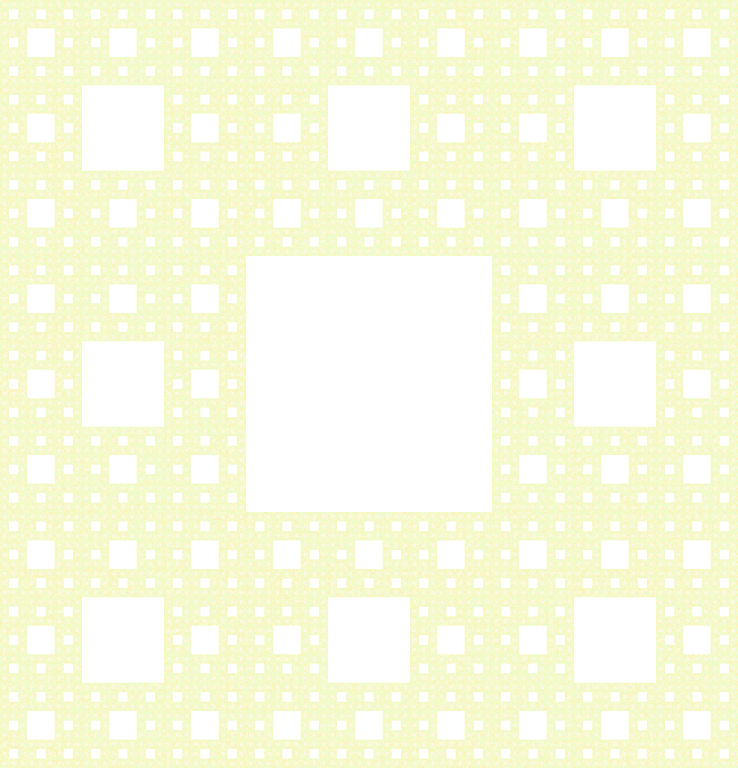
Write a Shadertoy shader that draws this pattern.

```glsl
// A square-hole carpet fractal stretched over the whole canvas: every tile is
// split in three by three and loses its middle, down to a fine speckled weave.
// Grain comes from a cell hash, tinted along rows and columns by layered sines.

float hash(vec2 cell) {
    vec3 q = fract(cell.xyx * vec3(0.1031, 0.1030, 0.0973));
    q += dot(q, q.yzx + 33.33);
    return fract((q.x + q.y) * q.z);
}

// Faint thread-like bands along one axis
float threads(float x) {
    return sin(x * 23.0) + sin(x * 81.0 + 1.3) + sin(x * 729.0 + 2.1);
}

// Antialiased coverage of the middle ninth of each tile
float middleHole(vec2 uv, float tiles) {
    vec2 fromCentre = abs(fract(uv * tiles) - 0.5);
    vec2 tilePixels = iResolution.xy / tiles;
    vec2 cover = clamp((1.0 / 6.0 - fromCentre) * tilePixels + 0.5, 0.0, 1.0);
    return cover.x * cover.y;
}

// Speckle from mint through lemon to apricot
vec3 weave(vec2 uv) {
    float tone = hash(floor(uv * 486.0));
    tone += 0.035 * (threads(uv.x) + threads(uv.y + 0.37));
    vec3 colour = vec3(0.93, 0.99, 0.80);
    colour = mix(colour, vec3(0.96, 0.98, 0.77), step(0.23, tone));
    colour = mix(colour, vec3(0.97, 0.98, 0.82), step(0.50, tone));
    return mix(colour, vec3(0.98, 0.96, 0.75), step(0.82, tone));
}

void mainImage(out vec4 fragColor, in vec2 fragCoord) {
    vec2 uv = fragCoord / iResolution.xy;
    vec3 colour = weave(uv);

    // Smallest holes read as pale cream dots
    colour = mix(colour, vec3(0.99, 0.97, 0.89), middleHole(uv, 81.0));

    // Four levels of clear white holes
    float tiles = 1.0;
    for (int level = 0; level < 4; level++) {
        colour = mix(colour, vec3(1.0), middleHole(uv, tiles));
        tiles *= 3.0;
    }
    fragColor = vec4(colour, 1.0);
}
```
